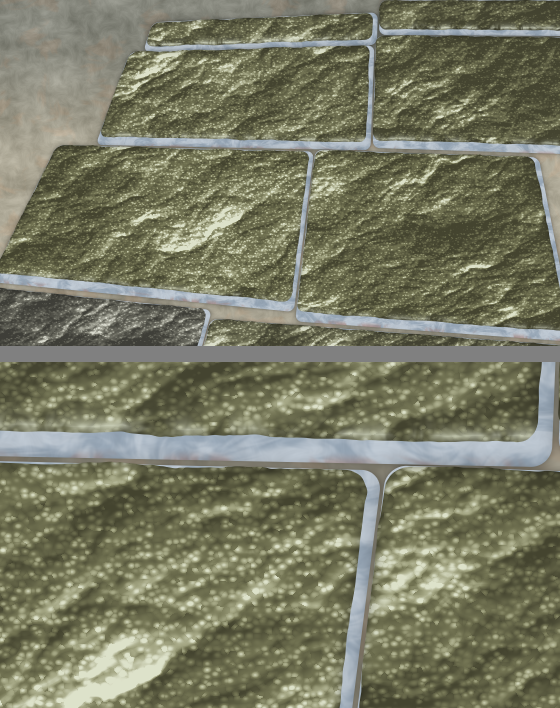
Top, the full canvas; bottom, a detail of the centre.
A WebGL 2 fragment shader for this texture:

```glsl
#version 300 es
precision highp float;
uniform vec2 u_resolution;
out vec4 fragColor;

// Per row, front to back: left end, seam and right end at mid height
const vec3 ROW_X[4] = vec3[4](vec3(-0.3, 0.555, 1.75), vec3(0.047, 0.877, 1.585),
                              vec3(0.331, 1.074, 1.70), vec3(0.438, 1.088, 1.75));
// Per row: lower and upper edge at the seam
const vec2 ROW_Y[4] = vec2[4](vec2(-0.3, 0.11), vec2(0.124, 0.563),
                              vec2(0.589, 0.869), vec2(0.886, 0.964));

vec2 hash2(vec2 p) {
  return fract(sin(vec2(dot(p, vec2(127.1, 311.7)), dot(p, vec2(269.5, 183.3)))) * 43758.5);
}

// Squared distance to the nearest cell point, and that cell's random value
vec2 cellular(vec2 p) {
  vec2 base = floor(p), best = vec2(9.0, 0.0);
  for (int j = -1; j <= 1; j++)
    for (int i = -1; i <= 1; i++) {
      vec2 id = base + vec2(i, j), h = hash2(id), r = id + h - p;
      float d = dot(r, r);
      if (d < best.x) best = vec2(d, fract(h.x * 7.3 + h.y * 3.1));
    }
  return best;
}

// Smooth blotches from layered, rotated sines, about -1 to 1
float waves(vec2 p) {
  float sum = 0.0, amp = 0.5;
  for (int i = 0; i < 5; i++) {
    p = mat2(0.8, 0.6, -0.6, 0.8) * p * 1.7 + 1.3;
    p += 0.6 * sin(p.yx * 0.9);
    sum += amp * sin(p.x) * sin(p.y);
    amp *= 0.68;
  }
  return sum;
}

float cleftHeight(vec2 p) {
  p += 0.035 * vec2(waves(p * 4.0), waves(p * 4.0 + 7.0));
  p = mat2(0.82, -0.57, 0.57, 0.82) * p;
  float sum = 0.0, scale = 6.0;
  for (int i = 0; i < 4; i++) {
    sum += cellular(p * scale * vec2(0.8, 1.2)).x / scale;
    p += 3.7;
    scale *= 2.1;
  }
  return sum;
}

// Metallic split stone: broad relief, soft bright stipple and glints
vec3 stoneFace(vec2 p, float seed, float tone, float grayness) {
  vec2 q = vec2(p.x, p.y * 1.3) + seed * 5.3, e = vec2(0.006, 0.0);
  float h = cleftHeight(q);
  vec2 slope = vec2(cleftHeight(q + e) - h, cleftHeight(q + e.yx) - h) / e.x;
  float light = dot(slope, vec2(0.35, -0.75));
  vec2 grain = cellular(q * 125.0);
  float stipple = 0.42 * grain.y * exp(-5.0 * grain.x) - 0.09;
  float patches = waves(q * 5.0);
  float v = tone + 0.105 * light + 0.16 * patches + stipple * (0.6 + tone);
  v += 0.12 * max(light, 0.0) * smoothstep(0.0, 0.5, patches);
  vec3 color = mix(vec3(0.27, 0.27, 0.18), vec3(0.46, 0.465, 0.32), smoothstep(0.05, 0.5, v));
  color = mix(color, vec3(0.65, 0.66, 0.51), smoothstep(0.42, 0.66, v));
  color = mix(color, vec3(0.87, 0.89, 0.79), smoothstep(0.62, 0.92, v));
  return mix(color, vec3(dot(color, vec3(0.33))) * vec3(1.0, 1.0, 0.96), grayness);
}

vec3 countertop(vec2 p) {
  float cloud = waves(p * vec2(9.0, 14.0)), speck = waves(p * 50.0);
  vec3 color = mix(vec3(0.68, 0.66, 0.59), vec3(0.52, 0.525, 0.485), smoothstep(0.5, 0.95, p.y));
  color += 0.07 * cloud + 0.045 * speck;
  return color + vec3(0.03, 0.0, -0.015) * smoothstep(0.1, 0.6, waves(p * 15.0 + 4.0));
}

// Signed distance from edge offsets, with rounded corners
float roundedEdge(vec2 d, float r) {
  d += r;
  return length(max(d, 0.0)) + min(max(d.x, d.y), 0.0) - r;
}

void main() {
  vec2 p = gl_FragCoord.xy / u_resolution.y;
  p.x *= 1.62 * u_resolution.y / u_resolution.x;
  float px = 1.0 / u_resolution.y;
  vec3 color = countertop(p);
  vec2 wobble = 0.003 * vec2(waves(p.yx * 14.0), waves(p * 14.0 + 2.0));

  // Back rows first, left tile before right
  for (int k = 0; k < 8; k++) {
    int row = 3 - k / 2;
    float side = float(k % 2), depth = float(row) / 3.0;
    vec3 cols = ROW_X[row];
    vec2 rows = ROW_Y[row];
    vec2 xs = mix(vec2(cols.x, cols.y - 0.009), vec2(cols.y + 0.009, cols.z), side);
    xs += 0.45 * (1.15 - xs) * (p.y - 0.5 * (rows.x + rows.y));
    vec2 ys = rows + side * (0.072 * rows - 0.035)
            + (p.x - cols.y) * mix(0.17 * rows - 0.12, 0.09 * rows - 0.085, side);
    vec2 s = p + wobble;
    float drop = mix(0.03, 0.016, depth * depth);
    float face = roundedEdge(vec2(max(xs.x - s.x, s.x - xs.y), max(ys.x - s.y, s.y - ys.y)), 0.022);
    float body = roundedEdge(vec2(max(xs.x - p.x, p.x - xs.y - 0.013),
                                  max(ys.x - drop - p.y, p.y - ys.y)), 0.02);

    // Contact shadow, then the pale side wall
    color *= 1.0 - 0.25 * exp(-max(body, 0.0) / 0.006);
    float stain = waves(p * vec2(24.0, 40.0));
    vec3 wall = mix(vec3(0.74, 0.78, 0.82), vec3(0.59, 0.65, 0.71), smoothstep(-0.4, 0.6, stain));
    float rust = smoothstep(0.0, 0.5, waves(p * 19.0 + 5.0)) * smoothstep(0.012, 0.03, ys.x - p.y);
    wall = mix(wall, vec3(0.66, 0.52, 0.49), 0.7 * rust) + 0.03 * waves(p * 70.0);
    color = mix(color, wall, clamp(0.5 - body / px, 0.0, 1.0));

    // Top face, with darkened border and a worn bright lower lip
    if (face < px) {
      vec2 fromFlash = p - vec2(0.7, 0.35);
      float flash = exp(-4.0 * dot(fromFlash, fromFlash));
      float gray = row == 0 ? 0.8 - 0.5 * side : 0.08 + 0.1 * depth;
      float tone = 0.25 + 0.23 * flash - 0.05 * side * depth - (row == 0 ? 0.06 : 0.0);
      vec3 stone = stoneFace(p, float(k), tone, gray);
      stone *= 1.0 - 0.25 * exp(face / 0.005);
      float lip = exp(-abs(s.y - ys.x - 0.006) / 0.006) * smoothstep(-0.5, 0.5, waves(p * 30.0));
      stone = mix(stone, vec3(0.85, 0.87, 0.79), lip * (0.35 + 0.55 * depth));
      color = mix(color, stone, clamp(0.5 - face / px, 0.0, 1.0));
    }
  }
  fragColor = vec4(color, 1.0);
}
```
